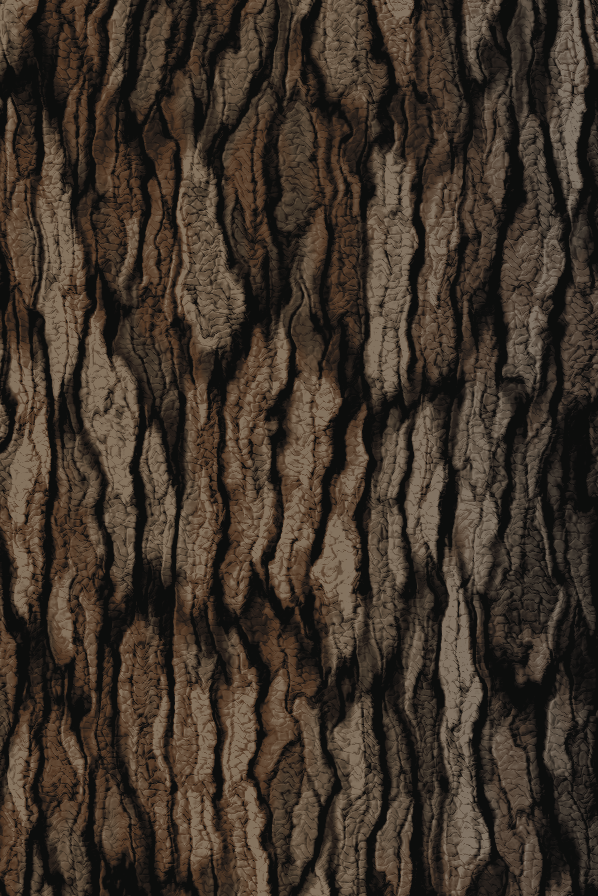
Give the GLSL for this texture, as a WebGL 1 fragment shader.

```glsl
precision highp float;
// Deeply furrowed tree bark: braided upright ridges, scaly plates and dark fissures.
uniform vec2 u_resolution;

const vec3 FISSURE = vec3(0.048, 0.050, 0.048);
const vec3 SHADE = vec3(0.165, 0.128, 0.105);
const vec3 UMBER = vec3(0.265, 0.220, 0.170);
const vec3 RUST = vec3(0.320, 0.215, 0.140);
const vec3 TAN = vec3(0.385, 0.312, 0.240);
const vec3 PALE = vec3(0.520, 0.450, 0.370);

float hash(vec2 p) {
  return fract(sin(dot(p, vec2(127.1, 311.7))) * 43758.545);
}

vec2 hash2(vec2 p) {
  return vec2(hash(p), hash(p + 57.3));
}

float noise(vec2 p) {
  vec2 cell = floor(p);
  vec2 f = fract(p);
  f = f * f * (3.0 - 2.0 * f);
  float low = mix(hash(cell), hash(cell + vec2(1.0, 0.0)), f.x);
  float high = mix(hash(cell + vec2(0.0, 1.0)), hash(cell + vec2(1.0, 1.0)), f.x);
  return mix(low, high, f.y);
}

float fbm(vec2 p) {
  float sum = 0.0;
  float gain = 0.533;
  for (int i = 0; i < 4; i++) {
    sum += gain * noise(p);
    p = p * 2.03 + 17.7;
    gain *= 0.5;
  }
  return sum;
}

// Cellular plates: x = distance from the border, y = random value of the plate.
vec2 plates(vec2 p) {
  vec2 base = floor(p);
  float nearest = 8.0;
  float second = 8.0;
  float id = 0.0;
  for (int j = -1; j <= 1; j++) {
    for (int i = -1; i <= 1; i++) {
      vec2 cell = base + vec2(float(i), float(j));
      float d = length(cell + 0.1 + 0.8 * hash2(cell) - p);
      if (d < nearest) {
        second = nearest;
        nearest = d;
        id = hash(cell + 23.9);
      } else {
        second = min(second, d);
      }
    }
  }
  return vec2(second - nearest, id);
}

// Lets the ridges wander and frays their borders.
vec2 warp(vec2 p) {
  float sway = fbm(p * vec2(5.0, 3.2)) - 0.5;
  float fray = fbm(p * vec2(32.0, 22.0) + 9.0) - 0.5;
  float ragged = fbm(p * vec2(38.0, 16.0) + 31.0) - 0.5;
  return p + vec2(0.13 * sway + 0.024 * fray, 0.11 * ragged);
}

float barkHeight(vec2 p) {
  vec2 q = warp(p);
  vec2 ridge = plates(q * vec2(13.0, 2.3));
  vec2 flake = plates(q * vec2(29.0, 6.0) + 41.0);
  vec2 scale = plates(mix(p, q, 0.4) * vec2(44.0, 82.0) + 73.0);
  float body = smoothstep(0.02, 0.34, ridge.x) * (0.4 + 0.6 * ridge.y);
  float slab = smoothstep(0.0, 0.26, flake.x) * (0.35 + 0.65 * flake.y);
  float crack = smoothstep(0.0, 0.22, scale.x) - 0.6;
  float fibre = noise(q * vec2(95.0, 14.0)) - 0.5;
  float grain = fbm(p * vec2(110.0, 130.0)) - 0.5;
  float relief = 0.56 * body + 0.30 * slab + 0.12 * (flake.y - 0.5);
  float detail = 0.17 * crack + 0.14 * fibre + 0.30 * grain;
  return relief + detail * (0.35 + 0.9 * body);
}

// Tone to colour, from the deepest gap to the sunlit crest.
vec3 barkColor(float tone, float rust) {
  vec3 middle = mix(UMBER, RUST, rust);
  vec3 color = mix(FISSURE, SHADE, smoothstep(0.13, 0.36, tone));
  color = mix(color, middle, smoothstep(0.32, 0.49, tone));
  color = mix(color, mix(TAN, RUST * 1.15, 0.5 * rust), smoothstep(0.47, 0.64, tone));
  return mix(color, PALE, smoothstep(0.62, 0.90, tone));
}

void main() {
  vec2 p = gl_FragCoord.xy / u_resolution.x;

  // Light from the upper left, with a longer shadow behind high plates.
  vec2 lightStep = vec2(0.0022, -0.0014);
  float height = barkHeight(p);
  float slope = barkHeight(p + lightStep) - barkHeight(p - lightStep);
  float shadow = max(0.0, barkHeight(p + vec2(-0.012, 0.010)) - height);
  float tone = height + 0.65 * slope - 0.40 * shadow + 0.06;

  // Broad patches of light and the trunk turning away at the sides.
  tone += 0.16 * (fbm(p * vec2(5.0, 1.6) + 63.0) - 0.5);
  tone -= 0.10 * smoothstep(0.70, 1.0, p.x) + 0.04 * smoothstep(0.12, 0.0, p.x);

  // Warm inner bark fades to grey on the right.
  float rust = smoothstep(0.42, 0.62, fbm(p * vec2(14.0, 5.0) + 5.0));
  float grey = 0.35 * smoothstep(0.45, 1.0, p.x);
  vec3 color = barkColor(tone, rust * (1.0 - grey));
  float luma = dot(color, vec3(0.30, 0.59, 0.11));
  gl_FragColor = vec4(mix(color, vec3(luma), grey), 1.0);
}
```
